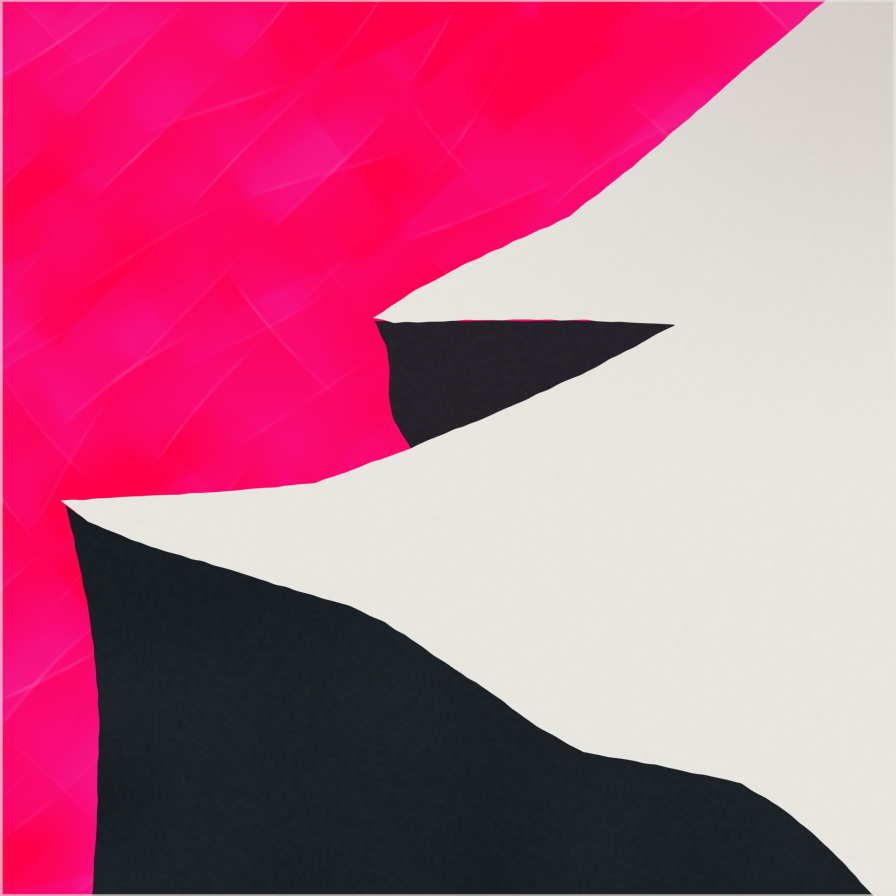
A Shadertoy shader for this background:

```glsl
// Abstract painting: pale cliffs and dark shadows against a brushed hot-pink sky.

const vec3 RED_PINK = vec3(1.0, 0.0, 0.30);
const vec3 MAGENTA  = vec3(0.97, 0.05, 0.50);
const vec3 PALE_PINK = vec3(0.96, 0.38, 0.64);
const vec3 IVORY    = vec3(0.912, 0.902, 0.880);
const vec3 GREY     = vec3(0.825, 0.800, 0.785);
const vec3 CHARCOAL = vec3(0.145, 0.135, 0.160);
const vec3 INK      = vec3(0.105, 0.125, 0.140);
const float EDGE_WOBBLE = 0.0016;
const float FACET_CONTRAST = 0.75;
const float CREASE_STRENGTH = 0.42;
const float BORDER = 0.003;

// Outlines run point to point; the cliff passes beneath the shadow.
const int N = 24;
const vec2 CLIFF[N] = vec2[N](
    vec2(.935, 1.011), vec2(.833, .924), vec2(.768, .867), vec2(.703, .812),
    vec2(.635, .758), vec2(.573, .730), vec2(.514, .703), vec2(.456, .672),
    vec2(.416, .645), vec2(.440, .640), vec2(.547, .643), vec2(.651, .643),
    vec2(.752, .637), vec2(.651, .583), vec2(.560, .542), vec2(.458, .500),
    vec2(.352, .461), vec2(.260, .452), vec2(.156, .446), vec2(.069, .441),
    vec2(.083, .430), vec2(.300, .200), vec2(1.10, -.10), vec2(1.10, 1.10));
const vec2 SHADOW[N] = vec2[N](
    vec2(.074, .435), vec2(.098, .418), vec2(.169, .389), vec2(.247, .367),
    vec2(.326, .342), vec2(.391, .323), vec2(.430, .305), vec2(.452, .291),
    vec2(.475, .275), vec2(.540, .232), vec2(.599, .190), vec2(.651, .160),
    vec2(.729, .147), vec2(.827, .126), vec2(.866, .102), vec2(.897, .079),
    vec2(.924, .055), vec2(.985, -.01), vec2(.102, -.01), vec2(.108, .089),
    vec2(.111, .193), vec2(.107, .258), vec2(.098, .323), vec2(.083, .395));

float hash(vec2 p) {
    vec3 q = fract(p.xyx * 0.1031);
    q += dot(q, q.yzx + 33.33);
    return fract((q.x + q.y) * q.z);
}

float noise(vec2 p) {
    vec2 i = floor(p), f = fract(p);
    f = f * f * (3.0 - 2.0 * f);
    return mix(mix(hash(i), hash(i + vec2(1, 0)), f.x),
               mix(hash(i + vec2(0, 1)), hash(i + 1.0), f.x), f.y);
}

// Signed distance to a closed outline, negative inside.
float polygon(vec2 p, vec2 v[N]) {
    float d = dot(p - v[0], p - v[0]), side = 1.0;
    for (int i = 0, j = N - 1; i < N; j = i, i++) {
        vec2 e = v[j] - v[i], w = p - v[i];
        vec2 b = w - e * clamp(dot(w, e) / dot(e, e), 0.0, 1.0);
        d = min(d, dot(b, b));
        bvec3 c = bvec3(p.y >= v[i].y, p.y < v[j].y, e.x * w.y > e.y * w.x);
        if (all(c) || all(not(c))) side = -side;
    }
    return side * sqrt(d);
}

// Dark face under the upper ledge; only its left edge stays exposed.
float ledgeFace(vec2 p) {
    float t = clamp((0.643 - p.y) / 0.143, 0.0, 1.0);
    float left = 0.417 + 0.041 * t + 0.007 * sin(6.2832 * t) - 0.003 * sin(3.1416 * t);
    return max(left - p.x, max(p.y - 0.642, 0.49 - p.y));
}

// Overlapping brush facets: x is tone, y is the pale crease along their rims.
vec2 brushwork(vec2 p) {
    vec2 result = vec2(0);
    for (int i = 0; i < 4; i++) {
        float k = float(i), a = (i == 2) ? -0.85 : 0.48 + 0.13 * k;
        vec2 q = mat2(cos(a), -sin(a), sin(a), cos(a)) * p;
        q.y += 0.018 * sin(q.x * 9.0 + k * 2.0) + 0.02 * noise(p * 7.0 + k);
        q = q * vec2(4.6, 9.0 + k) + k * 7.3 + 20.0;
        q.x += hash(vec2(floor(q.y), k)) * 3.0;
        vec2 cell = floor(q), f = fract(q);
        float h = hash(cell + k * 17.0);
        float body = smoothstep(0.0, 0.04, f.y) * smoothstep(1.0, 0.25, f.y)
                   * smoothstep(0.0, 0.1, f.x) * smoothstep(1.0, 0.6, f.x);
        float rim = smoothstep(0.035, 0.0, abs(f.y - 0.04)) * smoothstep(0.0, 0.3, f.x)
                  * smoothstep(1.0, 0.5, f.x) * smoothstep(0.5, 0.95, h);
        result += vec2((h - 0.5) * body, rim * noise(p * 35.0 + k));
    }
    return result;
}

vec3 pinkSky(vec2 p, float cliff, float shadow) {
    vec2 brush = brushwork(p);
    float glow = 0.75 * exp(-max(cliff, 0.0) * 13.0) * smoothstep(0.45, 0.8, p.x)
               + 0.65 * exp(-max(shadow, 0.0) * 22.0) * smoothstep(0.3, 0.15, p.y)
               + 0.4 * smoothstep(0.62, 0.46, p.y) * smoothstep(0.05, 0.35, p.x);
    float tone = 0.08 + 0.45 * noise(p * 5.0 + 3.0) + FACET_CONTRAST * brush.x + glow;
    vec3 c = mix(RED_PINK, MAGENTA, clamp(tone, 0.0, 1.0));
    return mix(c, PALE_PINK, clamp(CREASE_STRENGTH * brush.y + 0.3 * max(tone - 0.85, 0.0), 0.0, 0.6));
}

void mainImage(out vec4 fragColor, in vec2 fragCoord) {
    vec2 p = fragCoord / iResolution.xy;
    float aa = 0.8 / min(iResolution.x, iResolution.y);
    float wobble = EDGE_WOBBLE * (noise(p * 75.0) - 0.5);
    float cliff = polygon(p, CLIFF) + wobble;
    float shadow = polygon(p, SHADOW) + wobble;
    float grain = noise(p * 230.0) - 0.5;

    // Paint layers from back to front
    vec3 color = pinkSky(p, cliff, shadow);
    color = mix(color, CHARCOAL + 0.018 * grain, smoothstep(aa, -aa, ledgeFace(p) + wobble));
    vec3 ivory = mix(IVORY, GREY, smoothstep(0.45, 1.1, p.y) * smoothstep(0.3, 1.0, p.x));
    color = mix(color, ivory + 0.008 * grain, smoothstep(aa, -aa, cliff));
    vec3 ink = INK + 0.018 * grain + 0.025 * (noise(p * 9.0) - 0.5);
    color = mix(color, ink, smoothstep(aa, -aa, shadow));

    // Thin light rim of the canvas
    vec2 inset = min(p, 1.0 - p);
    float rim = smoothstep(BORDER + aa, BORDER - aa, min(inset.x, inset.y + 0.001));
    color = mix(color, IVORY, 0.7 * rim);
    fragColor = vec4(color, 1.0);
}
```
